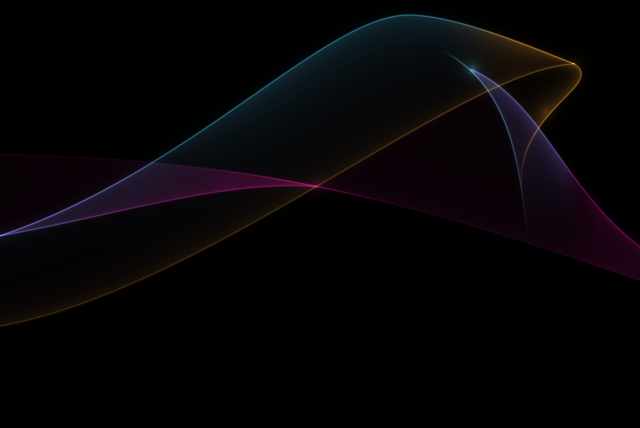
Write a Shadertoy shader that draws this background.

```glsl
const float LINE_WIDTH = 0.0019;
const float HALO_WIDTH = 0.010;
const float HALO_GAIN = 0.13;
const float SOFTNESS = 0.002;
const float FOLD_X = 1.345;
const float PINCH_X = 0.742;

const vec3 TEAL = vec3(0.14, 0.40, 0.49);
const vec3 VIOLET = vec3(0.38, 0.38, 0.68);
const vec3 AMBER = vec3(0.62, 0.40, 0.12);
const vec3 MAGENTA = vec3(0.52, 0.05, 0.37);
const vec3 CYAN = vec3(0.30, 0.64, 0.76);

// Cubic control points; the first axis always increases
const vec2 RISE[4] = vec2[4](vec2(0.0, 0.449), vec2(0.449, 0.600), vec2(0.762, 0.965), vec2(0.957, 0.965));
const vec2 FALL[4] = vec2[4](vec2(0.957, 0.965), vec2(1.070, 0.965), vec2(1.250, 0.888), vec2(1.345, 0.851));
const vec2 HEM[4] = vec2[4](vec2(0.0, 0.238), vec2(0.488, 0.326), vec2(1.074, 0.834), vec2(1.345, 0.851));
const vec2 SASH[4] = vec2[4](vec2(0.0, 0.639), vec2(0.586, 0.629), vec2(0.938, 0.539), vec2(1.5, 0.344));
const vec2 TAIL[4] = vec2[4](vec2(0.0, 0.449), vec2(0.293, 0.502), vec2(0.527, 0.580), vec2(0.742, 0.564));
const vec2 SHOULDER[4] = vec2[4](vec2(1.104, 0.838), vec2(1.270, 0.766), vec2(1.318, 0.561), vec2(1.5, 0.424));
// These two run upward and are stored as (y, x)
const vec2 STRAND[4] = vec2[4](vec2(0.404, 1.244), vec2(0.551, 1.215), vec2(0.795, 1.230), vec2(0.893, 1.016));
const vec2 FOLD[4] = vec2[4](vec2(0.521, 1.229), vec2(0.730, 1.175), vec2(0.800, 1.430), vec2(0.851, 1.345));

vec2 bezier(vec2 k[4], float t) {
    float s = 1.0 - t;
    return s * s * s * k[0] + 3.0 * s * t * (s * k[1] + t * k[2]) + t * t * t * k[3];
}

// Returns (value, signed distance, overshoot past the ends) at p.x
vec3 edgeAt(vec2 k[4], vec2 p) {
    float lo = 0.0, hi = 1.0;
    for (int i = 0; i < 16; i++) {
        float mid = 0.5 * (lo + hi);
        if (bezier(k, mid).x < p.x) lo = mid; else hi = mid;
    }
    float t = 0.5 * (lo + hi), s = 1.0 - t;
    vec2 dir = s * s * (k[1] - k[0]) + 2.0 * s * t * (k[2] - k[1]) + t * t * (k[3] - k[2]);
    float value = bezier(k, t).y;
    float slope = dir.y / max(dir.x, 1e-4);
    float overshoot = max(max(k[0].x - p.x, p.x - k[3].x), 0.0);
    return vec3(value, (p.y - value) / sqrt(1.0 + slope * slope), overshoot);
}

float above(float d) { return smoothstep(-SOFTNESS, SOFTNESS, d); }
float below(float d) { return above(-d); }
float within(vec3 edge) { return step(edge.z, 0.001); }

float glowLine(vec3 edge) {
    float d = length(edge.yz);
    return exp(-d * d / (LINE_WIDTH * LINE_WIDTH)) + HALO_GAIN * exp(-d / HALO_WIDTH);
}

float spot(vec2 p, vec2 center, float radius) {
    return exp(-length(p - center) / radius);
}

void mainImage(out vec4 fragColor, in vec2 fragCoord) {
    vec2 p = fragCoord / iResolution.xy * vec2(1.5, 1.0);
    vec3 rise = edgeAt(RISE, p);
    vec3 fall = edgeAt(FALL, p);
    vec3 crest = p.x < RISE[3].x ? rise : fall;
    vec3 hem = edgeAt(HEM, p);
    vec3 sash = edgeAt(SASH, p);
    vec3 tail = edgeAt(TAIL, p);
    vec3 shoulder = edgeAt(SHOULDER, p);
    vec3 strand = edgeAt(STRAND, p.yx);
    vec3 fold = edgeAt(FOLD, p.yx);
    vec3 color = vec3(0.0);

    // Large teal ribbon with an amber hem
    float toAmber = smoothstep(1.0, 1.24, p.x);
    float ribbon = below(crest.y) * above(hem.y) * step(p.x, FOLD_X);
    float h = clamp((p.y - hem.x) / max(crest.x - hem.x, 0.01), 0.0, 1.0);
    vec3 sheen = mix(TEAL, AMBER, toAmber);
    float lit = mix(0.07, 0.33, smoothstep(0.2, 0.7, p.x)) + 0.04 * toAmber;
    color += ribbon * (sheen * lit * exp(-mix(3.2, 1.6, toAmber) * (1.0 - h))
        + AMBER * 0.12 * exp(-7.0 * h) + vec3(0.012, 0.005, 0.010));

    // Magenta sash: a narrowing left part and a broad right part
    float thickness = max(sash.x - tail.x, 0.02);
    float leftSash = below(sash.y) * above(tail.y) * step(p.x, PINCH_X);
    float nearTail = exp(-abs(tail.y) / 0.03);
    color += MAGENTA * leftSash * min(0.014 / thickness, 0.30) * (0.8 + 0.5 * nearTail);
    color += VIOLET * leftSash * below(rise.y) * 0.11 * (1.0 - smoothstep(0.25, 0.6, p.x));
    float rightSash = above(sash.y) * below(hem.y) * below(shoulder.y) * step(PINCH_X, p.x);
    float nearEnd = smoothstep(1.28, 1.42, p.x);
    color += MAGENTA * rightSash * (0.06 + 0.08 * exp(-abs(sash.y) / 0.04)
        + nearEnd * (0.08 + 0.16 * exp(-abs(shoulder.y) / 0.03)));

    // Blue veil between the strand and the shoulder
    float veil = above(strand.y) * below(shoulder.y) * within(strand) * within(shoulder);
    veil *= smoothstep(0.41, 0.66, p.y) * (1.0 - smoothstep(1.31, 1.37, p.x));
    color += VIOLET * veil * (0.10 + 0.26 * exp(-abs(shoulder.y) / 0.03));

    // Amber underside of the fold
    float underside = below(hem.y) * below(fold.y) * above(shoulder.y) * within(fold);
    color += AMBER * underside * (0.03 + 0.30 * exp(-abs(fold.y) / 0.025));

    // Luminous edges
    vec3 crestTint = mix(mix(VIOLET, TEAL, smoothstep(0.1, 0.45, p.x)), AMBER, toAmber);
    color += crestTint * glowLine(crest) * 0.70;
    color += AMBER * glowLine(hem) * mix(0.25, 0.38, smoothstep(0.3, 1.3, p.x));
    float sashLight = 0.10 + 0.50 * exp(-pow((p.x - 0.70) / 0.15, 2.0));
    color += MAGENTA * glowLine(sash) * sashLight;
    color += mix(VIOLET, MAGENTA, smoothstep(0.05, 0.4, p.x)) * glowLine(tail) * 0.50;
    color += mix(VIOLET, MAGENTA, smoothstep(1.25, 1.38, p.x)) * glowLine(shoulder) * 0.50;
    float strandLight = smoothstep(0.40, 0.75, p.y) * (1.0 - smoothstep(0.84, 0.89, p.y));
    color += CYAN * glowLine(strand) * strandLight * 0.45;
    color += AMBER * glowLine(fold) * smoothstep(0.52, 0.74, p.y) * 0.55;

    // Bright crossings
    color += CYAN * spot(p, vec2(1.108, 0.838), 0.012) * 0.40;
    color += AMBER * spot(p, vec2(1.279, 0.740), 0.012) * 0.25;
    color += MAGENTA * spot(p, vec2(PINCH_X, 0.565), 0.010) * 0.25;

    fragColor = vec4(min(color, 1.0), 1.0);
}
```
